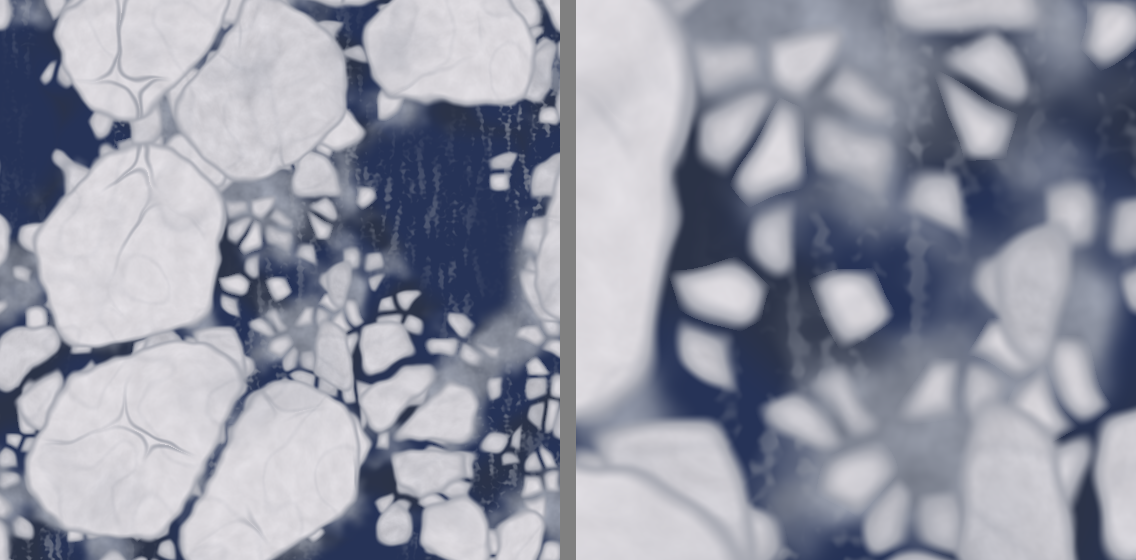
Left: the whole. Right: its middle third, enlarged.
Write a Shadertoy shader that draws this texture.

```glsl
// Broken sea ice from above: pale floes of three sizes over navy water and grey slush.
// Each size is a rounded Voronoi layer on warped coordinates; a repeating pattern of
// the coarse cells decides where floes, loose pack ice or streaked open water lie.

const vec3 NAVY = vec3(0.15, 0.20, 0.34);
const vec3 LEAD = vec3(0.17, 0.20, 0.28);
const vec3 SLUSH = vec3(0.52, 0.54, 0.59);
const vec3 SNOW = vec3(0.86, 0.85, 0.87);
const float COARSE = 2.9;

vec2 hash2(vec2 c) {
    vec3 q = fract(c.xyx * vec3(0.1031, 0.1030, 0.0973));
    q += dot(q, q.yzx + 33.33);
    return fract((q.xx + q.yz) * q.zy);
}

float gradientAt(vec2 cell, vec2 f, vec2 corner) {
    return dot(hash2(cell + corner) * 2.0 - 1.0, f - corner);
}

float noise(vec2 p) {
    vec2 i = floor(p), f = p - i;
    vec2 u = f * f * f * (f * (f * 6.0 - 15.0) + 10.0);
    return mix(mix(gradientAt(i, f, vec2(0, 0)), gradientAt(i, f, vec2(1, 0)), u.x),
               mix(gradientAt(i, f, vec2(0, 1)), gradientAt(i, f, vec2(1, 1)), u.x), u.y);
}

float fbm(vec2 p) {
    float sum = 0.0, amp = 1.0;
    for (int i = 0; i < 4; i++) {
        sum += amp * noise(p);
        p = mat2(1.6, 1.2, -1.2, 1.6) * p + 7.3;
        amp *= 0.5;
    }
    return sum;
}

vec2 siteIn(vec2 cell) {
    return cell + 0.12 + 0.76 * hash2(cell + 61.0);
}

// x: rounded distance to the cell border, yz: cell site, in canvas units
vec3 floe(vec2 p, float scale) {
    p *= scale;
    vec2 home = floor(p), site = home;
    float best = 1e3;
    for (int k = 0; k < 9; k++) {
        vec2 s = siteIn(home + vec2(k % 3 - 1, k / 3 - 1));
        float d = dot(s - p, s - p);
        if (d < best) { best = d; site = s; }
    }
    float sum = 0.0;
    for (int k = 0; k < 25; k++) {
        if (k == 12) continue;
        vec2 s = siteIn(floor(site) + vec2(k % 5 - 2, k / 5 - 2));
        sum += exp(-15.0 * dot(0.5 * (s + site) - p, normalize(s - site)));
    }
    return vec3(-log(sum) / 15.0, site) / scale;
}

// 0 is open water, 4 and 6 are pack ice, the rest are large floes
float kindOf(vec2 site) {
    vec2 cell = floor(site * COARSE);
    return mod(cell.x + 3.0 * cell.y + 2.0, 7.0);
}

vec3 iceColor(vec2 p, float grime) {
    float film = smoothstep(0.0, 0.6, fbm(p * 5.0 + 3.0));
    float vein = smoothstep(0.07, 0.0, abs(noise(p * 10.0 + 9.0)));
    float grain = fbm(p * 32.0);
    vec3 shade = vec3(0.17, 0.155, 0.14);
    return SNOW + 0.045 * grain * (1.0 + 2.0 * grime) - shade * (0.4 * film + 0.16 * vein + grime);
}

// Lays one floe with a grey rim over the colour below
vec3 layFloe(vec3 below, vec3 ice, float d) {
    vec3 body = mix(vec3(0.64, 0.65, 0.69), ice, smoothstep(0.0, 0.011, d));
    return mix(below, body, smoothstep(-0.004, 0.004, d));
}

// Loose floes, sparse where their site lies in open water
vec3 scatter(vec3 below, vec2 p, float scale, float share) {
    vec3 f = floe(p, scale);
    vec2 rnd = hash2(floor(f.yz * scale) + scale * 5.0);
    float chance = kindOf(floe(f.yz, COARSE).yz) < 0.5 ? 0.07 : share;
    if (rnd.x > chance) return below;
    return layFloe(below, iceColor(p, 0.55 * rnd.y), f.x - (0.03 + 0.1 * rnd.y) / scale);
}

void mainImage(out vec4 fragColor, in vec2 fragCoord) {
    vec2 uv = fragCoord / iResolution.y;
    vec2 p = uv + 0.045 * vec2(noise(uv * 5.0), noise(uv * 5.0 + 40.0));
    p += 0.009 * vec2(noise(uv * 27.0 + 11.0), noise(uv * 27.0 + 70.0));
    vec3 big = floe(p, COARSE);
    float kind = kindOf(big.yz);
    float open = kind < 0.5 ? smoothstep(0.0, 0.05, big.x) : 0.0;

    // Water, with vertical streaks of fine brash
    vec3 color = mix(LEAD, NAVY, max(open, smoothstep(-0.25, 0.15, noise(uv * 9.0))));
    float strand = noise(uv * vec2(70.0, 17.0)) + 0.6 * noise(uv * 120.0);
    float drift = smoothstep(-0.1, 0.3, noise(uv * vec2(7.0, 2.0) + 5.0));
    color = mix(color, SLUSH, 0.75 * drift * smoothstep(0.0, 0.45, strand));

    // Slush between floes
    float slush = smoothstep(-0.1, 0.3, fbm(uv * 5.0 + 20.0)) * (1.0 - open);
    color = mix(color, SLUSH + 0.17 * fbm(uv * 18.0) + 0.04, 0.9 * slush);

    // Small and medium floes
    color = scatter(color, p, 25.0, 0.5);
    color = scatter(color, p, 9.5, 0.62);

    // Large floes, crossed by broken hairline cracks
    if (kind > 0.5 && kind != 4.0 && kind != 6.0) {
        vec3 ice = iceColor(p, 0.25 * hash2(floor(big.yz * COARSE) + 8.0).x);
        float crack = smoothstep(0.006, 0.0, abs(floe(p, 4.7).x));
        ice = mix(ice, SLUSH, 0.6 * crack * smoothstep(0.0, 0.3, noise(uv * 6.0 + 30.0)));
        float gap = 0.006 + 0.035 * max(noise(uv * 4.0 + 15.0), 0.0);
        color = layFloe(color, ice, big.x - gap);
    }
    fragColor = vec4(clamp(color, 0.0, 1.0), 1.0);
}
```
